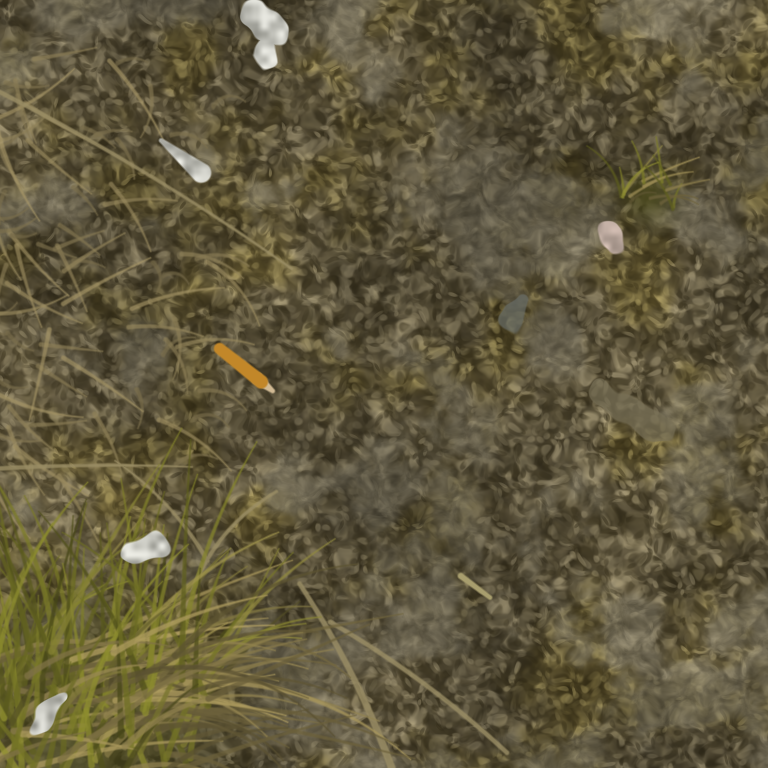
Give the GLSL for this texture, as a Shadertoy shader.

```glsl
// Trodden soil with grey dust, dry straw, a grass tuft and scraps of litter.
// Soil is layered random flakes over value noise; every stalk, blade and scrap
// is one tapered, optionally arched stroke.

float hash(vec2 p) {
    vec3 q = fract(p.xyx * .1031);
    q += dot(q, q.yzx + 33.33);
    return fract((q.x + q.y) * q.z);
}

vec2 hash2(vec2 p) { return vec2(hash(p), hash(p + 71.7)); }

float noise(vec2 p) {
    vec2 i = floor(p), f = fract(p);
    f = f * f * (3. - 2. * f);
    return mix(mix(hash(i), hash(i + vec2(1, 0)), f.x),
               mix(hash(i + vec2(0, 1)), hash(i + 1.), f.x), f.y);
}

float fbm(vec2 p) {
    float sum = 0., amp = .5;
    for (int i = 0; i < 4; i++) {
        sum += amp * noise(p);
        p = mat2(1.6, 1.2, -1.2, 1.6) * p + 7.3;
        amp *= .5;
    }
    return sum;
}

vec2 warp(vec2 p) { return p + .012 * (vec2(noise(p * 50.), noise(p * 50. + 31.)) - .5); }

// Coverage of a stroke from a to b, arched sideways, with end radii ra and rb
float stroke(vec2 p, vec2 a, vec2 b, float arch, float ra, float rb) {
    float len = length(b - a);
    vec2 dir = (b - a) / len, q = p - a;
    float t = dot(q, dir) / len, s = clamp(t, 0., 1.);
    float slope = 4. * arch * (1. - 2. * s) / len;
    float side = dot(q, vec2(-dir.y, dir.x)) - 4. * arch * s * (1. - s);
    float d = length(vec2((t - s) * len, side / sqrt(1. + slope * slope)));
    return 1. - smoothstep(-.0017, .0017, d - mix(ra, rb, s));
}

// Soft, randomly turned flakes, one per grid cell
vec3 flakes(vec3 col, vec2 g, float seed, float strength) {
    for (int k = 0; k < 9; k++) {
        vec2 c = floor(g) + vec2(k % 3, k / 3) - 1.;
        vec2 kind = hash2(c + seed + 19.), d = g - c - hash2(c + seed);
        float turn = 2.6 * kind.x - 1.9;
        d *= mat2(cos(turn), sin(turn), -sin(turn), cos(turn));
        float cover = 1. - smoothstep(.45, 1., length(d / vec2(.75, .35 + .25 * hash(c + 5.))));
        vec3 tone = mix(vec3(.19, .165, .095), vec3(.62, .575, .45), pow(kind.y, 1.6));
        col = mix(col, tone, cover * strength);
    }
    return col;
}

vec3 soil(vec2 p) {
    vec2 w = warp(p);
    vec3 col = mix(vec3(.18, .155, .09), vec3(.46, .42, .32), fbm(p * 32.));
    col = flakes(col, w * 36., 3., .7);
    col = flakes(col, w * 60., 47., .7);
    col = flakes(col, w * 95., 91., .5);
    // Faint olive moss, then smoother grey dust
    col *= mix(vec3(1), vec3(1.05, 1.03, .82), smoothstep(.4, .7, fbm(p * 12. + 20.)));
    vec2 band = p - mix(vec2(.42, .5), vec2(.56, .33), clamp(p.x * 6. - 2.4, 0., 1.));
    float dust = fbm(p * 11. + 4.) + .15 * exp(-dot(band, band) * 250.)
               + .1 * smoothstep(.1, .8, p.x - .5 * p.y) + .2 * fbm(p * 45.) - .1;
    vec3 grey = mix(vec3(.3, .28, .22), vec3(.64, .61, .52), fbm(w * vec2(60, 80)));
    col = mix(col, grey, .65 * smoothstep(.5, .7, dust));
    // Broad light and fine grit
    return col * (.58 + .7 * fbm(p * 6. + 50.) + .2 * noise(w * 150.));
}

vec3 straw(vec3 col, vec2 p) {
    // Short stalks, thickest at the left
    for (int i = 0; i < 80; i++) {
        vec2 h = hash2(vec2(i, 11)), k = hash2(vec2(i, 23));
        vec2 a = vec2(.3 * h.x * h.x - .02, mix(.38, .93, h.y));
        float ang = 2.4 * k.x - 1.8;
        vec2 b = a + (.03 + .1 * k.y) * vec2(cos(ang), sin(ang));
        vec3 tone = vec3(.6, .54, .37) * (.75 + .35 * k.y);
        col = mix(col, tone, .65 * stroke(p, a, b, .02 * h.x - .01, .003, .001));
    }
    // Long single stalks
    float s = stroke(p, vec2(0, .88), vec2(.38, .65), .008, .003, .0015);
    s = max(s, stroke(p, vec2(.27, .27), vec2(.15, .4), -.01, .003, .001));
    s = max(s, stroke(p, vec2(.25, .23), vec2(.36, .36), .015, .003, .002));
    s = max(s, stroke(p, vec2(0, .39), vec2(.25, .392), .003, .003, .001));
    s = max(s, stroke(p, vec2(.39, .24), vec2(.51, 0), .008, .003, .005));
    s = max(s, stroke(p, vec2(.43, .19), vec2(.66, .02), .008, .003, .003));
    return mix(col, vec3(.61, .56, .4), .8 * s);
}

// Fan of arched blades: green where upright, straw where lying to the right
vec3 tuft(vec3 col, vec2 p, vec2 root, float size, int count) {
    vec2 q = (p - root) / size;
    col = mix(col, vec3(.27, .27, .08), .7 * exp(-dot(q, q) * 6.));
    if (length(q) > 1.7) return col;
    for (int i = 0; i < count; i++) {
        vec2 h = hash2(vec2(i, 57)), k = hash2(vec2(i, 83)), m = hash2(vec2(i, 101));
        float ang = mix(-.35, 2.3, h.x), len = size * mix(.35, 1., h.y);
        vec2 a = root + size * (k - .5) * vec2(.95, .55);
        vec2 b = a + len * vec2(cos(ang), sin(ang));
        float upright = smoothstep(0., .8, ang + .6 * m.y - .6);
        vec3 tone = mix(vec3(.57, .51, .31), vec3(.46, .46, .15), upright) * (.6 + .65 * m.x);
        float arch = .22 * len * cos(ang) * m.y;
        col = mix(col, tone, .75 * stroke(p, a, b, arch, .0075 * sqrt(size), .0008));
    }
    return col;
}

vec3 litter(vec3 col, vec2 p) {
    vec2 w = warp(p);
    // Flat stone, blue pebble and pale sliver
    col = mix(col, vec3(.47, .44, .34), .7 * stroke(w, vec2(.78, .49), vec2(.86, .44), 0., .014, .018));
    col = mix(col, vec3(.4, .42, .4), .7 * stroke(w, vec2(.667, .58), vec2(.683, .61), 0., .015, .008));
    col = mix(col, vec3(.66, .62, .43), stroke(p, vec2(.6, .25), vec2(.638, .222), 0., .004, .003));
    // Paper scraps, the last one pinkish
    vec3 paper = vec3(.58, .58, .55) + .36 * noise(p * 90.);
    float s = stroke(w, vec2(.335, .977), vec2(.36, .958), 0., .02, .02);
    s = max(s, stroke(w, vec2(.35, .95), vec2(.345, .925), 0., .007, .014));
    s = max(s, stroke(p, vec2(.21, .817), vec2(.262, .775), 0., .003, .013));
    s = max(s, stroke(w, vec2(.17, .28), vec2(.205, .29), 0., .014, .016));
    s = max(s, stroke(w, vec2(.053, .058), vec2(.077, .092), 0., .014, .01));
    col = mix(col, paper, s);
    s = stroke(w, vec2(.79, .697), vec2(.801, .68), 0., .013, .011);
    col = mix(col, paper * vec3(1, .9, .88), s);
    // Amber stub with a pale tip
    col = mix(col, vec3(.82, .73, .58), stroke(p, vec2(.335, .507), vec2(.355, .491), 0., .008, .003));
    return mix(col, vec3(.76, .53, .16), stroke(p, vec2(.286, .546), vec2(.34, .503), 0., .0075, .009));
}

void mainImage(out vec4 fragColor, in vec2 fragCoord) {
    vec2 p = fragCoord / iResolution.y;
    vec3 col = straw(soil(p), p);
    col = tuft(col, p, vec2(.12, .07), .32, 170);
    col = tuft(col, p, vec2(.845, .745), .08, 16);
    fragColor = vec4(litter(col, p), 1);
}
```
